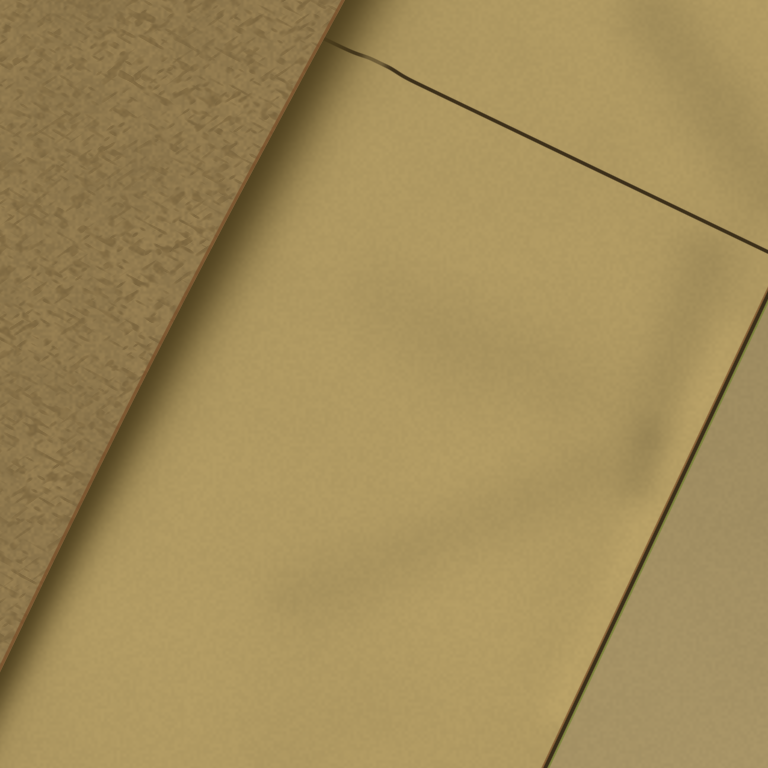
A WebGL 2 fragment shader for this texture:

```glsl
#version 300 es
precision highp float;
// A fibrous board lies over smooth tan tiles and throws a soft shadow.
// Straight seams are distances to segments; stains are blurred segments,
// and the surface grain is layered value noise.
uniform vec2 u_resolution;
out vec4 fragColor;

const vec3 TILE = vec3(0.695, 0.605, 0.385);
const vec3 SIDE_TILE = vec3(0.635, 0.560, 0.385);
const vec3 BOARD = vec3(0.565, 0.475, 0.305);
const vec3 FLECK = vec3(0.390, 0.310, 0.175);
const vec3 SHADOW = vec3(0.290, 0.235, 0.105);
const vec3 SEAM = vec3(0.190, 0.145, 0.075);
const vec3 RUST = vec3(0.470, 0.300, 0.155);
const vec3 MOSS = vec3(0.420, 0.500, 0.160);

float hash(vec2 p) {
  vec3 q = fract(p.xyx * vec3(0.1031, 0.1030, 0.0973));
  q += dot(q, q.yzx + 33.33);
  return fract((q.x + q.y) * q.z);
}

float noise(vec2 p) {
  vec2 i = floor(p), f = fract(p);
  f = f * f * (3.0 - 2.0 * f);
  return mix(mix(hash(i), hash(i + vec2(1, 0)), f.x),
             mix(hash(i + vec2(0, 1)), hash(i + vec2(1, 1)), f.x), f.y);
}

float fbm(vec2 p) {
  float sum = 0.0, amp = 0.5;
  for (int i = 0; i < 4; i++) {
    sum += amp * noise(p);
    p = p * 2.03 + 17.1;
    amp *= 0.5;
  }
  return sum;
}

vec2 rotate(vec2 p, float a) {
  float c = cos(a), s = sin(a);
  return vec2(c * p.x - s * p.y, s * p.x + c * p.y);
}

// Signed distance to the line through a and b, positive on its right side.
float sideOf(vec2 p, vec2 a, vec2 b) {
  vec2 d = normalize(b - a);
  return dot(p - a, vec2(d.y, -d.x));
}

// Soft stroke from a to b with a gaussian profile.
float stain(vec2 p, vec2 a, vec2 b, float width) {
  vec2 d = b - a;
  float t = clamp(dot(p - a, d) / dot(d, d), 0.0, 1.0);
  float r = length(p - a - d * t) / width;
  return exp(-r * r);
}

float stroke(float d, float halfWidth, float aa) {
  return 1.0 - smoothstep(halfWidth - aa, halfWidth + aa, abs(d));
}

// Short fibres, turned by a slowly varying angle.
float fibres(vec2 p, float turn) {
  vec2 q = rotate(p, turn);
  return smoothstep(0.60, 0.92, noise(q * vec2(75.0, 210.0)));
}

vec3 boardColor(vec2 p) {
  float patches = fbm(p * 16.0);
  float flecks = max(fibres(p, 0.5), fibres(p + 3.7, -0.6));
  vec3 col = BOARD * (0.95 + 0.10 * patches);
  col = mix(col, FLECK, flecks * (0.12 + 0.42 * patches));
  return col * (1.0 + 0.10 * (noise(p * 260.0) - 0.5));
}

vec3 tileColor(vec2 p) {
  float dark = 0.09 * stain(p, vec2(0.85, 0.98), vec2(1.0, 0.76), 0.055)
             + 0.08 * stain(p, vec2(0.92, 0.66), vec2(0.85, 0.46), 0.045)
             + 0.09 * stain(p, vec2(0.845, 0.42), vec2(0.835, 0.37), 0.030)
             + 0.05 * stain(p, vec2(0.39, 0.22), vec2(0.78, 0.39), 0.045)
             + 0.04 * stain(p, vec2(0.50, 0.60), vec2(0.72, 0.50), 0.060);
  float light = 0.05 * stain(p, vec2(0.73, 0.08), vec2(0.95, 0.56), 0.028);
  float mottle = 0.06 * (fbm(p * 5.0) - 0.47);
  return TILE * (1.0 - dark + light + mottle);
}

void main() {
  vec2 p = gl_FragCoord.xy / u_resolution;
  float aa = 0.9 / min(u_resolution.x, u_resolution.y);

  // Tiles on both sides of the steep seam
  float steep = sideOf(p, vec2(0.710, 0.0), vec2(1.0, 0.616));
  vec3 side = SIDE_TILE * (1.03 - 0.10 * p.y + 0.04 * (fbm(p * 6.0) - 0.5));
  vec3 col = mix(tileColor(p), side, smoothstep(-aa, aa, steep));
  col *= 1.0 + 0.035 * (noise(p * 240.0) - 0.5);

  // Seams, the steep one with coloured fringes
  col = mix(col, RUST, 0.75 * stroke(steep + 0.0030, 0.0016, aa));
  col = mix(col, MOSS, 0.65 * stroke(steep - 0.0034, 0.0014, aa));
  col = mix(col, SEAM, 0.92 * stroke(steep, 0.0024, aa));
  float kink = 0.003 * stain(p, vec2(0.485, 0.922), vec2(0.505, 0.915), 0.02);
  float shallow = sideOf(p, vec2(0.419, 0.951), vec2(1.0, 0.672)) + kink;
  float chip = stain(p, vec2(0.480, 0.925), vec2(0.495, 0.918), 0.010);
  col = mix(col, SEAM, (0.92 - 0.45 * chip) * stroke(shallow, 0.0023, aa));

  // Board edge, slightly bowed, and its shadow
  float bow = 0.0075 * sin(3.14159 * clamp((p.y - 0.125) / 0.875, 0.0, 1.0));
  float edge = sideOf(p, vec2(0.0, 0.125), vec2(0.449, 1.0)) + bow;
  float reach = mix(0.032, 0.050, smoothstep(0.1, 0.8, p.y));
  float depth = max(edge, 0.0) / reach;
  float shade = 0.72 * exp(-depth * depth) + 0.20 * exp(-0.8 * depth);
  col = mix(col, SHADOW, shade);
  col = mix(boardColor(p), col, smoothstep(-aa, aa, edge));
  col = mix(col, RUST, 0.75 * stroke(edge + 0.0020, 0.0020, aa));

  fragColor = vec4(col, 1.0);
}
```
